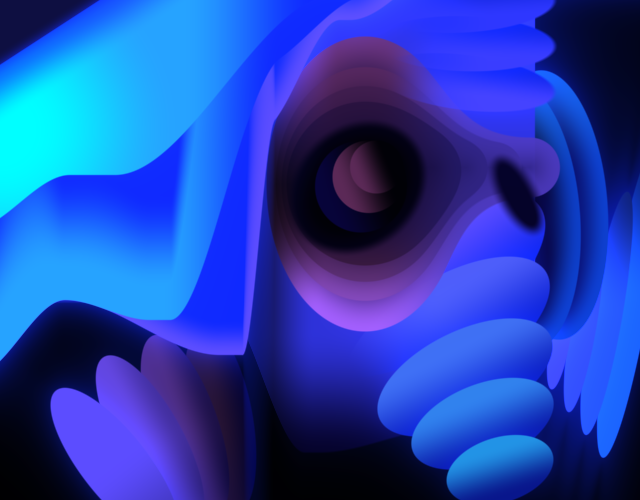
A Shadertoy shader for this background:

```glsl
const vec3 CYAN = vec3(0, 1, 1);
const vec3 SKY = vec3(0.15, 0.64, 1);
const vec3 BLUE = vec3(0.06, 0.16, 1);
const vec3 VIOLET = vec3(0.36, 0.3, 1);
const vec3 ORCHID = vec3(0.66, 0.38, 1);
const vec3 ROSE = vec3(0.42, 0.19, 0.4);
const vec3 NAVY = vec3(0.02, 0.01, 0.16);
const vec3 INK = vec3(0.004, 0.002, 0.025);
const vec2 EYE = vec2(0.73, 0.632);
const float GLOW_WIDTH = 0.035;

float ramp(float a, float b, float x) { return smoothstep(a, b, x); }

vec2 turn(vec2 q, float angle) {
    float c = cos(angle), s = sin(angle);
    return vec2(c * q.x + s * q.y, c * q.y - s * q.x);
}

float ellipse(vec2 q, vec2 radius) {
    float k = length(q / radius);
    return k * (k - 1.0) / max(length(q / (radius * radius)), 0.001);
}

float smoothMin(float a, float b, float k) {
    float h = max(k - abs(a - b), 0.0) / k;
    return min(a, b) - h * h * k * 0.25;
}

// Lower edge of each ribbon fold, 0 is the front one
float foldEdge(int fold, float x) {
    if (fold == 0) return 0.54 + 0.11 * ramp(-0.06, 0.14, x) + 0.36 * ramp(0.23, 0.67, x);
    float y = 0.25 + 0.15 * ramp(-0.05, 0.13, x);
    if (fold == 1) return y - 0.04 * ramp(0.13, 0.3, x) + 0.5 * ramp(0.34, 0.56, x) + 0.15 * ramp(0.5, 0.74, x);
    return y - 0.11 * ramp(0.13, 0.44, x) + 0.45 * ramp(0.485, 0.55, x)
        + 0.22 * ramp(0.52, 0.68, x) + 0.15 * ramp(0.7, 0.95, x);
}

// Filled shape with a soft halo outside
void sheet(inout vec3 col, float d, vec3 fill, float glow, float alpha) {
    float soft = 1.0 / iResolution.y;
    col += BLUE * glow * alpha * exp(-max(d, 0.0) / GLOW_WIDTH);
    col = mix(col, fill, alpha * (1.0 - ramp(-soft, soft, d)));
}

void fins(inout vec3 col, vec2 p) {
    for (int i = 0; i < 4; i++) {
        float t = float(i) / 3.0;
        vec2 q = turn(p - mix(vec2(1.26, 0.4), vec2(1.12, 0.32), t), -0.17);
        vec3 fill = mix(mix(BLUE, SKY, 0.45 - 0.3 * t), VIOLET, t * 0.6);
        float d = ellipse(q, mix(vec2(0.038, 0.32), vec2(0.02, 0.1), t));
        sheet(col, d, fill * (1.0 - 0.65 * ramp(0.0, 0.25, q.y)), 0.22, 1.0);
    }
    for (int i = 0; i < 2; i++) {
        vec2 q = turn(p - vec2(1.1, 0.59) + float(i) * vec2(0.055, 0.02), 0.08);
        float d = ellipse(q, vec2(0.115, 0.27));
        vec3 fill = mix(vec3(0.05, 0.24, 0.75), NAVY, ramp(0.0, 0.075, -d));
        sheet(col, d, mix(fill, SKY * 0.7, 0.5 * ramp(0.05, 0.25, q.y)), 0.22, 1.0);
    }
}

void petals(inout vec3 col, vec2 p) {
    for (int i = 0; i < 4; i++) {
        float t = float(i) / 3.0;
        vec2 q = turn(p - vec2(mix(0.44, 0.23, t), mix(0.16, 0.07, t * t)), mix(-1.4, -0.9, t));
        vec3 fill = mix(ROSE * 0.35, mix(ROSE, VIOLET, t), ramp(0.0, 0.6, t));
        fill = mix(fill, NAVY, ramp(-0.01, 0.065, q.y) * (1.0 - t) + 0.3 * ramp(0.0, 0.17, q.x));
        sheet(col, ellipse(q, vec2(0.19, 0.066)), fill, 0.3 * t * t, 1.0);
    }
}

void head(inout vec3 col, vec2 p) {
    float jaw = 0.095 + 0.05 * ramp(0.64, 0.9, p.x) + 0.3 * (1.0 - ramp(0.44, 0.61, p.x));
    vec3 fill = mix(NAVY, mix(BLUE, VIOLET, 0.5) * 0.85, ramp(0.08, 0.34, p.y));
    fill *= 0.3 + 0.7 * ramp(0.5, 0.63, p.x + 0.3 * ramp(0.75, 0.95, p.y));
    sheet(col, max((jaw - p.y) * 0.7, p.x - 1.07), fill, 0.06, 1.0);
    // Cheek lobes
    for (int i = 0; i < 5; i++) {
        float t = float(i) / 4.0;
        vec2 q = turn(p - mix(vec2(0.86, 0.43), vec2(1, 0.06), t), mix(0.62, 0.3, t));
        vec2 radius = mix(vec2(0.27, 0.12), vec2(0.11, 0.065), t);
        fill = mix(mix(VIOLET, SKY * 0.9, t), BLUE * (0.9 - 0.35 * t), ramp(0.7, -0.8, q.y / radius.y));
        float fade = max(ramp(-0.9, 0.1, q.x / radius.x), ramp(0.3, 0.5, t));
        sheet(col, ellipse(q, radius), fill, 0.12, fade);
    }
}

void eye(inout vec3 col, vec2 p) {
    // Teardrop rings
    for (int i = 0; i < 4; i++) {
        float t = float(i) / 3.0;
        vec2 q = p - EYE;
        float d = ellipse(q, mix(vec2(0.197, 0.295), vec2(0.157, 0.163), pow(t, 0.7)));
        vec2 tip = q - vec2(clamp(q.x, 0.0, 0.33 - 0.19 * t), 0.033);
        d = smoothMin(d, length(tip) - mix(0.06, 0.02, t), 0.14);
        vec3 fill = mix(mix(ORCHID, ROSE * 0.6, t), mix(ROSE, NAVY, t * 0.65), ramp(0.38, 0.58, p.y));
        fill = mix(fill, mix(VIOLET, NAVY, 0.25 + 0.45 * t), 0.85 * ramp(0.74, 0.95, p.x));
        fill = mix(fill, NAVY, 0.75 * ramp(0.0, 0.13, -d));
        fill *= 0.15 + 0.85 * ramp(0.53, 0.7, p.x + 0.25 * abs(q.y));
        sheet(col, d, fill, 0.0, 0.95);
    }
    // Socket, crescents and side hollow
    float socket = ellipse(turn(p - vec2(0.715, 0.625), 0.7), vec2(0.142, 0.117));
    col = mix(col, mix(NAVY * 0.5, INK, ramp(0.0, 0.05, -socket)), ramp(0.012, -0.012, socket));
    for (int i = 0; i < 3; i++) {
        float t = float(i) / 2.0;
        vec2 q = p - mix(vec2(0.722, 0.627), vec2(0.753, 0.666), t);
        float radius = mix(0.092, 0.053, t);
        vec3 rim = mix(NAVY * 1.4, ROSE * 0.85, ramp(0.0, 0.5, t));
        sheet(col, length(q) - radius, mix(rim, INK, ramp(-0.9, 0.55, (q.x + 0.4 * q.y) / radius)), 0.0, 1.0);
    }
    float hollow = ellipse(turn(p - vec2(1.035, 0.61), 0.5), vec2(0.038, 0.085));
    col = mix(col, NAVY, ramp(0.01, -0.02, hollow));
}

void ribbon(inout vec3 col, vec2 p) {
    float top = (p.y - 0.87 - 0.65 * p.x) / 1.19, e = 0.002;
    for (int fold = 2; fold >= 0; fold--) {
        float slope = (foldEdge(fold, p.x + e) - foldEdge(fold, p.x - e)) / (2.0 * e);
        float d = (foldEdge(fold, p.x) - p.y) / sqrt(1.0 + slope * slope);
        vec3 fill = mix(VIOLET, BLUE, ramp(0.0, 0.07, -d));
        if (fold == 1) fill = mix(SKY, BLUE, max(ramp(0.06, 0.25, -d), ramp(0.32, 0.56, p.x)));
        if (fold == 0) {
            fill = mix(CYAN, SKY, ramp(0.06, 0.36, length(p - vec2(0, 0.74))));
            fill = mix(fill, BLUE, max(ramp(0.36, 0.64, p.x), 0.7 * ramp(-0.1, 0.0, top)));
        }
        sheet(col, max(d, top), fill, fold == 2 ? 0.4 : 0.1, ramp(0.025, -0.02, top));
    }
    // Crest lobes
    for (int i = 0; i < 3; i++) {
        float t = float(i) / 2.0;
        vec2 q = turn(p - vec2(0.93, mix(0.835, 0.99, t)), 0.18 * t - 0.12) / vec2(0.18, 0.055);
        vec3 fill = mix(mix(VIOLET, BLUE, 0.3 + 0.3 * t), BLUE * 0.85, ramp(-0.5, 0.8, q.y));
        sheet(col, (length(q) - 1.0) * 0.055, fill, 0.15, ramp(-0.9, 0.3, q.x));
    }
}

void mainImage(out vec4 fragColor, in vec2 fragCoord) {
    vec2 p = fragCoord / iResolution.y;
    vec3 col = vec3(0);
    fins(col, p); petals(col, p); head(col, p); eye(col, p); ribbon(col, p);
    fragColor = vec4(clamp(col, 0.0, 1.0), 1.0);
}
```
